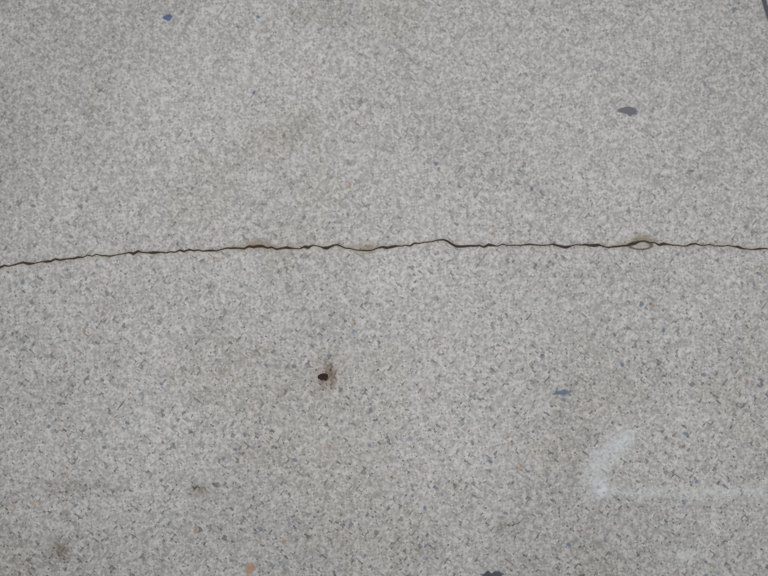
A Shadertoy shader for this texture:

```glsl
float hash(vec2 p) {
    vec3 q = fract(p.xyx * vec3(0.1031, 0.1030, 0.0973));
    q += dot(q, q.yzx + 33.33);
    return fract((q.x + q.y) * q.z);
}

float valueNoise(vec2 p) {
    vec2 i = floor(p), f = fract(p);
    f = f * f * (3.0 - 2.0 * f);
    vec2 e = vec2(0.0, 1.0);
    return mix(mix(hash(i), hash(i + e.yx), f.x),
               mix(hash(i + e.xy), hash(i + e.yy), f.x), f.y);
}

float fbm(vec2 p) {
    float sum = 0.0, amplitude = 0.5;
    for (int i = 0; i < 5; i++) {
        sum += amplitude * valueNoise(p);
        p = mat2(1.6, 1.2, -1.2, 1.6) * p + 17.3;
        amplitude *= 0.5;
    }
    return sum;
}

float jagged(float x) {
    return mix(hash(vec2(floor(x), 3.0)), hash(vec2(floor(x) + 1.0, 3.0)), fract(x)) - 0.5;
}

float bell(float x, float center, float width) {
    float d = (x - center) / width;
    return exp(-d * d);
}

float softSpot(vec2 p, vec2 center, vec2 size) {
    vec2 d = (p - center) / size;
    return exp(-dot(d, d));
}

float chip(vec2 p, vec2 center, vec2 size, float angle, float aa) {
    float c = cos(angle), s = sin(angle);
    vec2 d = mat2(c, -s, s, c) * (p - center);
    d += (vec2(valueNoise(p * 150.0), valueNoise(p * 150.0 + 9.0)) - 0.5) * size.y;
    return 1.0 - smoothstep(-aa, aa, (length(d / size) - 1.0) * min(size.x, size.y));
}

float segmentDistance(vec2 p, vec2 a, vec2 b) {
    vec2 d = b - a;
    return length(p - a - d * clamp(dot(p - a, d) / dot(d, d), 0.0, 1.0));
}

// At most one stone per cell, placed at random
vec3 scatterStones(vec3 col, vec2 p, float cells, float density, vec3 tint, float seed, float aa) {
    for (int k = 0; k < 9; k++) {
        vec2 id = floor(p * cells) + vec2(k % 3, k / 3) - 1.0;
        vec2 key = id + seed;
        vec2 center = (id + vec2(hash(key + 31.7), hash(key + 73.1))) / cells;
        float size = mix(0.001, 0.0032, pow(hash(key + 11.9), 2.0));
        float mask = chip(p, center, vec2(size * 1.5, size), 6.28 * hash(key + 5.3), aa);
        col = mix(col, tint, mask * step(hash(key), density) * mix(0.3, 0.8, hash(key + 47.0)));
    }
    return col;
}

float crackHeight(float x) {
    float y = 0.575 - 0.039 * exp(-4.3 * x) - 0.009 * smoothstep(1.22, 1.34, x);
    y += 0.009 * bell(x, 0.755, 0.03) - 0.007 * bell(x, 0.635, 0.03);
    y += 0.004 * bell(x, 0.585, 0.01) + 0.003 * bell(x, 0.447, 0.025);
    y += 0.006 * bell(x, 1.12, 0.02) - 0.004 * bell(x, 1.06, 0.03) - 0.003 * bell(x, 0.98, 0.02);
    return y + 0.004 * jagged(x * 48.0) + 0.004 * jagged(x * 125.0 + 7.0);
}

vec3 concrete(vec2 p) {
    vec2 q = mat2(0.8, 0.6, -0.6, 0.8) * p + 3.0;
    vec3 col = vec3(0.657, 0.655, 0.649);
    col += 0.085 * (fbm(p * 4.0) - 0.48);
    col -= vec3(0.008, 0.014, 0.02) * smoothstep(0.48, 0.72, fbm(p * 6.0 + 40.0));
    col -= 0.075 * smoothstep(0.3, 1.0, length((p - vec2(0.75, 0.6)) * vec2(0.95, 1.1)));
    // Sand grains and dark pits
    col += 0.15 * (valueNoise(q * 300.0) - 0.5) + 0.07 * (valueNoise(q.yx * 140.0) - 0.5);
    float pits = smoothstep(0.74, 0.94, valueNoise(q * 200.0 + 61.0));
    return col - pits * mix(0.13, 0.07, smoothstep(0.3, 0.9, p.y));
}

vec3 stains(vec3 col, vec2 p) {
    float amount = 0.45 * softSpot(p, vec2(0.56, 0.975), vec2(0.06, 0.025));
    amount += 0.18 * exp(-pow(segmentDistance(p, vec2(0.40, 0.71), vec2(0.54, 0.79)) / 0.03, 2.0));
    amount += 1.2 * softSpot(p, vec2(0.104, 0.045), vec2(0.016, 0.015));
    amount += 0.7 * softSpot(p, vec2(0.35, 0.150), vec2(0.02, 0.011));
    amount += 0.3 * softSpot(p, vec2(0.13, 0.155), vec2(0.07, 0.018));
    amount += 0.4 * softSpot(p, vec2(0.88, 0.085), vec2(0.025, 0.015));
    amount += 1.2 * softSpot(p, vec2(0.567, 0.352), vec2(0.018, 0.025));
    return col - vec3(0.12, 0.14, 0.16) * amount * (0.5 + valueNoise(p * 45.0));
}

vec3 chalk(vec3 col, vec2 p) {
    vec2 q = p + 0.014 * (vec2(fbm(p * 35.0), fbm(p * 35.0 + 8.0)) - 0.5);
    float hook = min(segmentDistance(q, vec2(1.083, 0.238), vec2(1.030, 0.185)),
                     segmentDistance(q, vec2(1.030, 0.185), vec2(1.042, 0.148)));
    float tail = segmentDistance(q, vec2(1.042, 0.147), vec2(1.35, 0.144));
    float amount = 0.65 * exp(-pow(hook / 0.018, 2.0)) + 0.32 * exp(-pow(tail / 0.008, 2.0));
    amount += 0.45 * softSpot(q, vec2(1.187, 0.035), vec2(0.020, 0.012));
    return mix(col, vec3(0.75, 0.77, 0.78), amount * (0.65 + 0.5 * valueNoise(p * 100.0)));
}

vec3 crack(vec3 col, vec2 p, float aa) {
    float offset = p.y - crackHeight(p.x);
    float worn = bell(p.x, 0.445, 0.03) + bell(p.x, 0.635, 0.02) + bell(p.x, 1.115, 0.03);
    float rim = exp(-pow((offset - 0.003 * worn) / (0.005 + 0.004 * worn), 2.0));
    col = mix(col, vec3(0.47, 0.41, 0.34), rim * (0.25 + 0.35 * worn));
    float width = 0.0007 + 0.002 * pow(valueNoise(vec2(p.x * 60.0, 15.0)), 2.0);
    float line = 1.0 - smoothstep(width - aa, width + aa, abs(offset));
    col = mix(col, vec3(0.18, 0.16, 0.14), 0.88 * line);
    // Broken flake beside the crack
    float ring = abs(length((p - vec2(1.112, 0.574)) / vec2(0.019, 0.007)) - 1.0) * 0.007;
    return mix(col, vec3(0.25, 0.22, 0.19), 0.6 - 0.6 * smoothstep(0.0, 1.5 * aa, ring));
}

void mainImage(out vec4 fragColor, in vec2 fragCoord) {
    vec2 p = fragCoord / iResolution.y;
    float aa = 1.0 / iResolution.y;
    vec3 slate = vec3(0.36, 0.41, 0.48), rust = vec3(0.60, 0.47, 0.38);
    vec3 col = chalk(stains(concrete(p), p), p);
    float density = mix(0.32, 0.05, smoothstep(0.3, 0.75, p.y));
    col = scatterStones(col, p, 42.0, density, slate, 13.0, aa);
    col = scatterStones(col, p, 31.0, density * 0.5, rust, 91.0, aa);
    col = crack(col, p, aa);

    // Larger chips, hole and border marks
    col = mix(col, vec3(0.29, 0.35, 0.47), 0.8 * chip(p, vec2(0.290, 0.970), vec2(0.008, 0.005), 0.2, aa));
    col = mix(col, vec3(0.39, 0.39, 0.42), 0.9 * chip(p, vec2(1.091, 0.806), vec2(0.016, 0.007), -0.1, aa));
    col = mix(col, slate, 0.85 * chip(p, vec2(0.976, 0.318), vec2(0.016, 0.004), 0.1, aa));
    col = mix(col, rust, 0.7 * chip(p, vec2(0.434, 0.014), vec2(0.010, 0.009), 0.5, aa));
    col = mix(col, vec3(0.17, 0.13, 0.12), 0.9 * chip(p, vec2(0.561, 0.345), vec2(0.007, 0.006), 0.6, aa));
    col = mix(col, vec3(0.24, 0.25, 0.28), 0.85 * chip(p, vec2(0.855, 0.002), vec2(0.019, 0.006), 0.0, aa));
    float corner = segmentDistance(p, vec2(1.323, 1.01), vec2(1.340, 0.955));
    col = mix(col, vec3(0.27, 0.28, 0.31), 0.85 - 0.85 * smoothstep(0.002, 0.006, corner));
    fragColor = vec4(clamp(col, 0.0, 1.0), 1.0);
}
```
